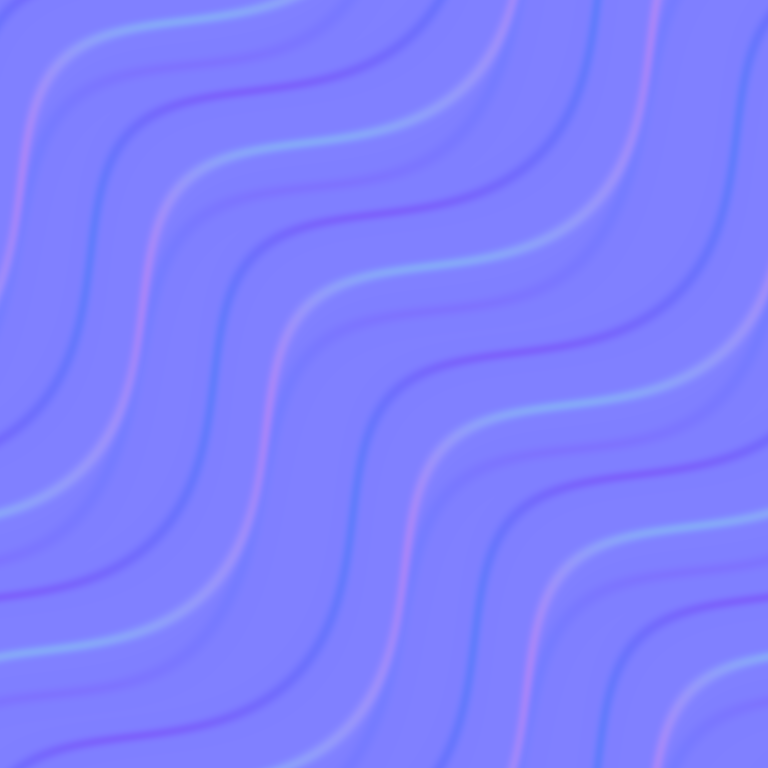
This texture map is drawn by a WebGL 1 fragment shader. Its source:

```glsl
precision highp float;
// Tangent-space normal map of three wavy diagonal bands that tile seamlessly.
// A warped diagonal phase places the bands; each has a rising edge, a falling
// edge and a faint trailing lip, whose slopes add up to the surface normal.

uniform vec2 u_resolution;

#define BANDS 3.0          // bands per tile, across and down
#define WAVE 0.120         // main bend of the bands
#define WAVE_SHARP 0.008   // second harmonic of the bend
#define BAND_OFFSET 0.617  // band centre inside its cell
#define BAND_JITTER 0.016  // uneven spacing of the bands
#define HALF_BAND 0.068    // centre to edge, in phase
#define LIP_GAP 0.058      // mean distance from falling edge to lip
#define LIP_SWING 0.047    // change of that distance along the band
#define EDGE_WIDTH 0.009   // softness of the edges
#define RISE 0.13          // slope of the rising edge
#define FALL 0.18          // slope of the falling edge
#define LIP 0.055          // slope of the lip

const float TAU = 6.2831853;

float softLine(float d, float width) {
  float k = d / width;
  return exp(-0.5 * k * k);
}

// Centre of a band; the offsets repeat after one whole tile.
float bandCentre(float index) {
  float jitter = BAND_JITTER * cos(TAU * index / BANDS - 0.44);
  return (index + BAND_OFFSET) / BANDS + jitter;
}

void main() {
  vec2 uv = gl_FragCoord.xy / u_resolution;
  vec2 p = vec2(uv.x, 1.0 - uv.y);

  // Warped phase across the bands, and its analytic gradient.
  float along = p.x - p.y;
  float angle = TAU * along;
  float phase = p.x + p.y + WAVE * cos(angle) + WAVE_SHARP * cos(2.0 * angle);
  float bend = -TAU * (WAVE * sin(angle) + 2.0 * WAVE_SHARP * sin(2.0 * angle));
  vec2 edgeGrad = vec2(1.0 + bend, 1.0 - bend);

  // The lip swings toward and away from the falling edge.
  float lipAngle = angle + 0.30;
  float gap = LIP_GAP + LIP_SWING * sin(lipAngle);
  float gapBend = TAU * LIP_SWING * cos(lipAngle);
  vec2 lipGrad = edgeGrad - vec2(gapBend, -gapBend);

  // Sum the slopes of the nearest bands.
  vec2 slope = vec2(0.0);
  float cell = floor(phase * BANDS);
  for (int i = -1; i <= 1; i++) {
    float d = phase - bandCentre(cell + float(i));
    float rise = RISE * softLine(d + HALF_BAND, EDGE_WIDTH);
    float fall = FALL * softLine(d - HALF_BAND, EDGE_WIDTH);
    float lip = LIP * softLine(d - HALF_BAND - gap, EDGE_WIDTH * 1.2);
    slope += (fall - rise) * edgeGrad - lip * lipGrad;
  }

  vec3 normal = normalize(vec3(slope, 1.0));
  gl_FragColor = vec4(0.5 + 0.5 * normal, 1.0);
}
```
